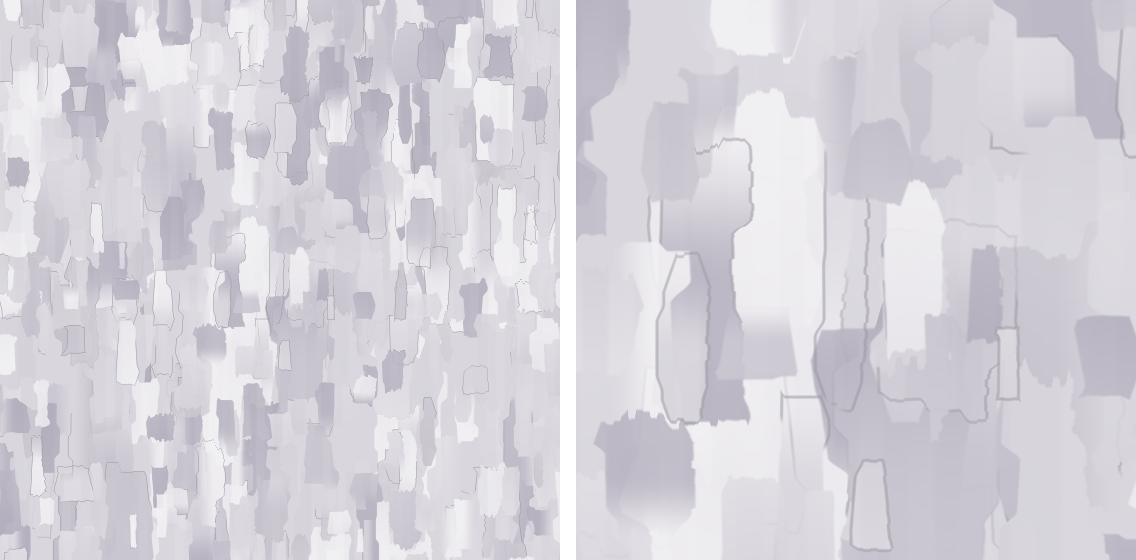
Left: the whole. Right: its middle third, enlarged.
Reproduce this pattern procedurally as a three.js fragment shader.

```glsl
// Pale lilac-grey collage of overlapping, ragged vertical paint strokes.
varying vec2 vUv;

#define LAYERS 10
#define LARGE_CELL vec2(0.155, 0.330)
#define SMALL_CELL vec2(0.052, 0.105)
#define COVERAGE 0.74      // chance that a cell holds a stroke
#define EDGE 0.0011        // half width of a crisp edge
#define STEP_SIZE 0.020    // sideways jumps along the long edges
#define RAGGED 0.009       // fine roughness of the stroke ends
#define OUTLINE_SHARE 0.40
#define OUTLINE_ALPHA 0.50
#define STREAK 0.10        // tone change between inner bands

const vec3 SHADE = vec3(0.690, 0.670, 0.730);
const vec3 LIGHT = vec3(0.945, 0.940, 0.950);
const vec3 INK   = vec3(0.590, 0.580, 0.620);

vec4 hash4(vec2 p) {
  vec4 q = fract(p.xyxy * vec4(0.1031, 0.1030, 0.0973, 0.1099));
  q += dot(q, q.wzxy + 33.33);
  return fract((q.xxyz + q.yzzw) * q.zywx);
}

// Plateaus joined by short ramps, centred on zero.
float terrace(float x, float seed) {
  float i = floor(x);
  float a = hash4(vec2(i, seed)).x;
  float b = hash4(vec2(i + 1.0, seed)).x;
  return mix(a, b, smoothstep(0.36, 0.64, x - i)) - 0.5;
}

// Four tone families with a little variation.
float pickTone(float h, float vary) {
  float tone = h < 0.20 ? 0.12 : h < 0.37 ? 0.39 : h < 0.78 ? 0.64 : 0.96;
  return tone + 0.10 * (vary - 0.5);
}

// Signed distance to a stroke with stepped sides, ragged ends and cut corners.
float strokeDistance(vec2 p, vec2 size, vec4 shape, float seed) {
  float taper = 1.0 + 0.5 * (shape.x - 0.5) * p.y / size.y;
  float reach = min(STEP_SIZE, size.x * 0.8);
  float left  = -size.x * taper + reach * terrace(p.y * 24.0, seed);
  float right =  size.x * taper + reach * terrace(p.y * 19.0, seed + 7.3);
  float ends  =  size.y + size.y * 0.35 * terrace(p.x * 42.0, seed + sign(p.y) * 3.1);
  float rough = RAGGED * shape.y * shape.y;
  ends += rough * terrace(p.x * 230.0, seed + 11.7);
  right += 0.4 * rough * terrace(p.y * 210.0, seed + 17.9);
  float d = max(max(left - p.x, p.x - right), abs(p.y) - ends);
  float corner = abs(p.x) - size.x + 0.35 * (abs(p.y) - size.y);
  return max(d, corner + 0.012 * shape.z - 0.006);
}

// Paints one stroke over the colour so far.
vec3 paintStroke(vec3 color, vec2 p, vec2 size, vec4 look, float seed) {
  vec4 shape = hash4(vec2(seed, 41.0));
  vec4 finish = hash4(vec2(seed, 83.0));
  float d = strokeDistance(p, size, shape, seed);
  if (d > 0.004) return color;

  // Inner tone: lengthwise gradient and vertical bands.
  float tone = pickTone(look.x, look.y);
  tone += 0.16 * (finish.x - 0.5) * p.y / size.y;
  tone += STREAK * terrace(p.x * 65.0, seed + 23.0);
  vec3 paint = mix(SHADE, LIGHT, clamp(tone, 0.0, 1.0));

  // Some strokes dissolve towards one end or one side.
  float alpha = 1.0 - smoothstep(-EDGE, EDGE, d);
  float facing = finish.z < 0.5 ? -1.0 : 1.0;
  if (finish.y < 0.28)
    alpha *= smoothstep(-1.0, 0.1, facing * p.y / size.y);
  else if (finish.y < 0.42)
    alpha *= smoothstep(-1.0, 0.4, facing * p.x / size.x);
  color = mix(color, paint, alpha * mix(0.82, 1.0, look.z));

  // Broken pencil-thin contour.
  float line = 1.0 - smoothstep(0.0003, 0.0015, abs(d));
  float broken = smoothstep(-0.15, 0.1, terrace(p.y * 14.0 + p.x * 9.0, seed + 31.0));
  float inked = step(finish.w, OUTLINE_SHARE);
  return mix(color, INK, line * broken * inked * OUTLINE_ALPHA);
}

void main() {
  vec3 color = mix(SHADE, LIGHT, 0.63);
  for (int layer = 0; layer < LAYERS; layer++) {
    float n = float(layer);
    vec2 cell = mix(LARGE_CELL, SMALL_CELL, n / float(LAYERS - 1));
    vec2 grid = vUv / cell + vec2(3.7, 5.3) * (n + 1.0);
    vec2 home = floor(grid);
    for (int j = -1; j <= 1; j++) {
      for (int i = -1; i <= 1; i++) {
        vec2 id = home + vec2(float(i), float(j));
        vec4 place = hash4(id + 57.0 * n);
        vec4 look = hash4(id + 57.0 * n + 311.0);
        if (look.w > COVERAGE - 0.03 * n) continue;
        vec2 center = id + 0.5 + 0.7 * (place.xy - 0.5);
        vec2 size = cell * mix(vec2(0.12, 0.18), vec2(0.46, 0.52), place.zw);
        float seed = dot(id, vec2(1.37, 7.91)) + 19.3 * n;
        color = paintStroke(color, (grid - center) * cell, size, look, seed);
      }
    }
  }
  gl_FragColor = vec4(color, 1.0);
}
```
